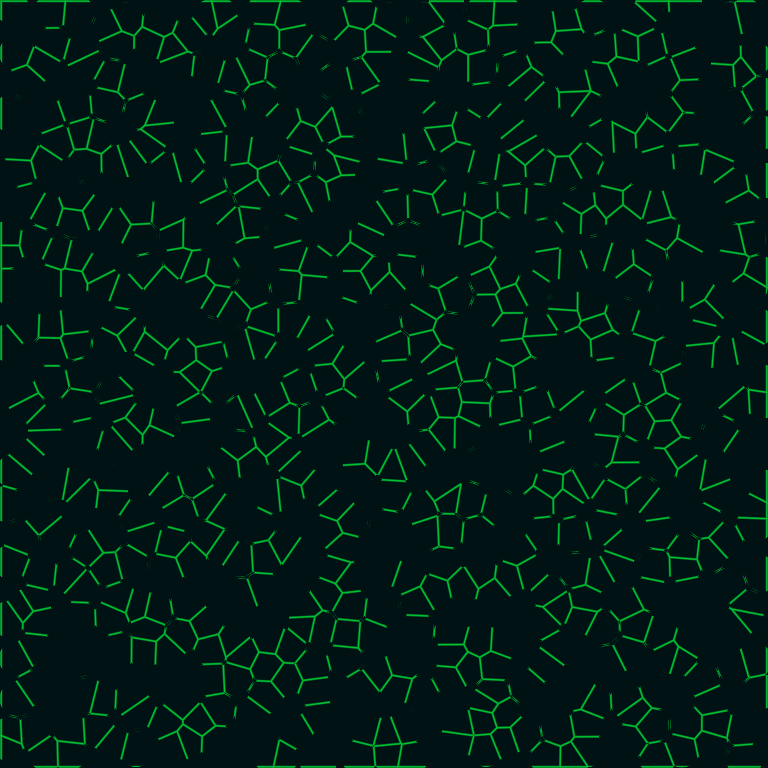
A three.js fragment shader for this pattern:

```glsl
// Broken network of thin green lines on a near-black ground.
// Voronoi borders of jittered grid sites are drawn only where they pass
// close to a site, which leaves chains, small closed cells, dashes and dots.

varying vec2 vUv;

const vec3 GROUND = vec3(0.0, 0.07, 0.08);
const vec3 LINE = vec3(0.0, 0.77, 0.195);

const float CELLS = 25.0;         // grid cells across the canvas
const float JITTER = 0.92;        // site scatter, as a share of a cell
const float REACH = 0.58;         // farthest drawn border point, in cells
const float REACH_SOFT = 0.012;   // softness of the line ends, in cells
const float HALF_WIDTH = 0.0024;  // soft line half width, in canvas units
const float FRAME_INSET = 0.0015; // offset of the frame line, in canvas units

vec2 hash2(vec2 p) {
  vec2 q = vec2(dot(p, vec2(127.1, 311.7)), dot(p, vec2(269.5, 183.3)));
  return fract(sin(q) * 43758.5453);
}

vec2 sitePosition(vec2 cell) {
  return cell + 0.5 + JITTER * (hash2(cell + 3.0) - 0.5);
}

// Sites exist only inside the canvas.
bool hasSite(vec2 cell) {
  return all(greaterThan(cell, vec2(-0.5))) &&
         all(lessThan(cell, vec2(CELLS - 0.5)));
}

void main() {
  vec2 p = vUv * CELLS;
  vec2 home = floor(p);

  // Nearest site
  vec2 nearest = vec2(0.0);
  vec2 nearestCell = home;
  float siteDist = 10.0;
  for (int j = -1; j <= 1; j++) {
    for (int i = -1; i <= 1; i++) {
      vec2 cell = home + vec2(float(i), float(j));
      if (!hasSite(cell)) continue;
      vec2 toSite = sitePosition(cell) - p;
      float d = length(toSite);
      if (d < siteDist) {
        siteDist = d;
        nearest = toSite;
        nearestCell = cell;
      }
    }
  }

  // Distance to the closest perpendicular bisector
  float borderDist = 10.0;
  for (int j = -1; j <= 1; j++) {
    for (int i = -1; i <= 1; i++) {
      vec2 cell = home + vec2(float(i), float(j));
      vec2 offset = abs(cell - nearestCell);
      if (!hasSite(cell) || offset.x + offset.y < 0.5) continue;
      vec2 toSite = sitePosition(cell) - p;
      vec2 between = toSite - nearest;
      float d = dot(0.5 * (toSite + nearest), normalize(between));
      borderDist = min(borderDist, d);
    }
  }

  // The canvas frame closes the outer cells
  vec2 toFrame = min(vUv, 1.0 - vUv);
  float frameDist = abs(min(toFrame.x, toFrame.y) - FRAME_INSET);
  float lineDist = min(borderDist / CELLS, frameDist);

  // Thin soft line, cut off away from the sites
  float line = 1.0 - smoothstep(0.0, HALF_WIDTH, lineDist);
  line *= 1.0 - smoothstep(REACH - REACH_SOFT, REACH + REACH_SOFT, siteDist);

  gl_FragColor = vec4(mix(GROUND, LINE, line), 1.0);
}
```
